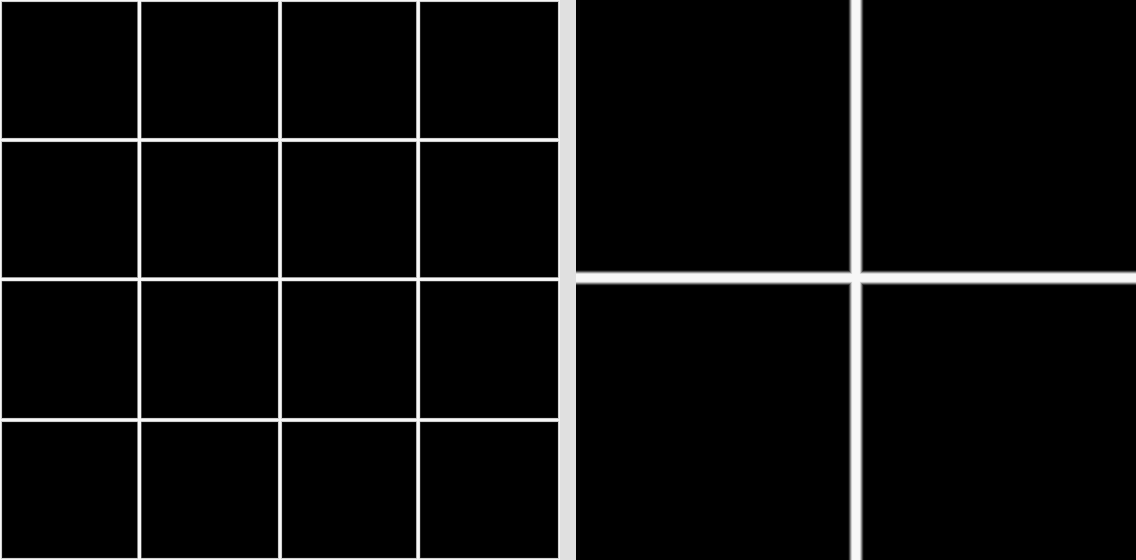
Left: the whole. Right: its middle third, enlarged.
This pattern is drawn by a WebGL 1 fragment shader. Its source:

```glsl
precision highp float;

uniform vec2 u_resolution;

// Slight drift of each grid line from its even place; line 0 stays on the seam
vec2 lineDrift(vec2 index) {
  float across = -0.0011 * index.x * mod(index.x, 2.0);
  float up = 0.0013 * max(0.0, 1.0 - abs(index.y - 2.0));
  return vec2(across, up);
}

// Distance to the nearest vertical (x) and horizontal (y) line
vec2 gridDistance(vec2 uv) {
  vec2 nearest = floor(uv * 4.0 + 0.5);
  return abs(uv - nearest / 4.0 - lineDrift(mod(nearest, 4.0)));
}

void main() {
  vec2 uv = gl_FragCoord.xy / u_resolution;
  vec2 distances = gridDistance(uv);

  // Soft-edged lines, never sharper than one pixel
  float softness = max(0.0015, 0.5 / min(u_resolution.x, u_resolution.y));
  float nearestLine = min(distances.x, distances.y);
  float line = 1.0 - smoothstep(0.0034 - softness, 0.0034 + softness, nearestLine);

  gl_FragColor = vec4(vec3(0.97 * line), 1.0);
}
```
